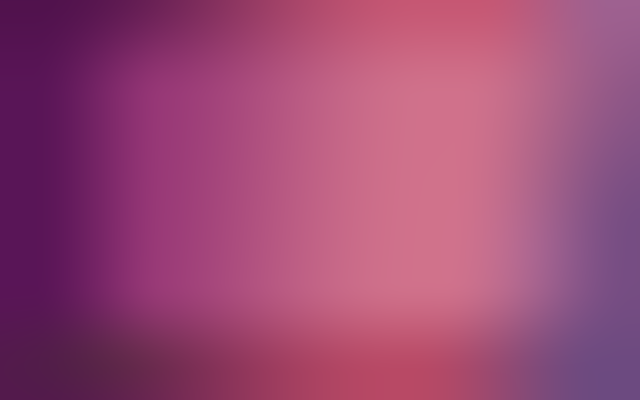
Give the GLSL for this background, as a Shadertoy shader.

```glsl
// Soft blurred gradient: deep purple on the left, a rose glow, and mauve on the right.

// Central band: purple, magenta, rose, then dusky violet.
vec3 middleBand(vec2 uv) {
    float slanted = uv.x - 0.06 * (uv.y - 0.5);
    vec3 violet = mix(vec3(0.46, 0.30, 0.51), vec3(0.56, 0.34, 0.53),
                      smoothstep(0.4, 0.85, uv.y));
    vec3 color = vec3(0.35, 0.082, 0.34);
    color = mix(color, vec3(0.58, 0.205, 0.46), smoothstep(0.05, 0.26, uv.x));
    color = mix(color, vec3(0.815, 0.445, 0.545), smoothstep(0.16, 0.66, slanted));
    return mix(color, violet, smoothstep(0.70, 1.0, slanted));
}

// Upper band: plum, coral rose, then pale mauve.
vec3 upperBand(float x) {
    vec3 color = mix(vec3(0.315, 0.07, 0.30), vec3(0.775, 0.34, 0.45),
                     smoothstep(0.06, 0.66, x));
    return mix(color, vec3(0.62, 0.38, 0.565), smoothstep(0.74, 0.96, x));
}

// Lower band: dark plum, crimson, then slate violet.
vec3 lowerBand(float x) {
    vec3 color = mix(vec3(0.325, 0.10, 0.30), vec3(0.72, 0.285, 0.395),
                     smoothstep(0.06, 0.62, x));
    return mix(color, vec3(0.425, 0.29, 0.50), smoothstep(0.64, 0.94, x));
}

float softGlow(vec2 uv, vec2 center, vec2 radius) {
    vec2 offset = (uv - center) / radius;
    return exp(-dot(offset, offset));
}

void mainImage(out vec4 fragColor, in vec2 fragCoord) {
    vec2 uv = fragCoord / iResolution.xy;

    // Blend the three bands vertically.
    vec3 color = middleBand(uv);
    color = mix(color, upperBand(uv.x), smoothstep(0.75, 1.02, uv.y));
    color = mix(color, lowerBand(uv.x), 1.0 - smoothstep(0.06, 0.30, uv.y));

    // Brownish shadow at lower left and a faint mauve light at right.
    color += vec3(-0.01, 0.03, -0.03) * softGlow(uv, vec2(0.17, 0.11), vec2(0.12, 0.10));
    color += vec3(0.02, 0.02, 0.035) * softGlow(uv, vec2(0.84, 0.36), vec2(0.09, 0.16));

    fragColor = vec4(color, 1.0);
}
```
